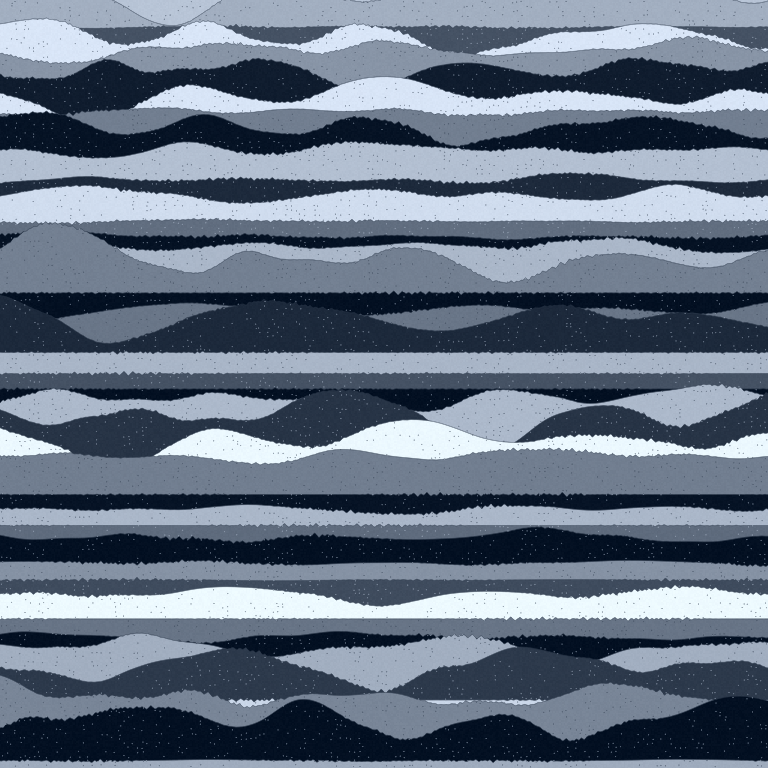
Give the GLSL for this background, as a three.js fragment shader.

```glsl
// Stacked misty hill bands in slate blue, with ragged outlines and fine speckles.
varying vec2 vUv;

const int LAYERS = 40;
const float EDGE = 0.001;

float hash(float n) {
  return fract(sin(n * 12.9898 + 4.137) * 43758.5);
}

float hash2(vec2 p) {
  return fract(sin(dot(p, vec2(12.9898, 78.233))) * 43758.5);
}

// One-dimensional gradient noise, about -0.5 to 0.5
float gradientNoise(float x) {
  float cell = floor(x);
  float f = x - cell;
  float fade = f * f * f * (f * (f * 6.0 - 15.0) + 10.0);
  float slopeA = hash(cell) * 2.0 - 1.0;
  float slopeB = hash(cell + 1.0) * 2.0 - 1.0;
  return mix(slopeA * f, slopeB * (f - 1.0), fade);
}

// Slate ramp: 0 is midnight blue, 0.9 is pale ice
vec3 slate(float tone) {
  return min(vec3(tone, tone + 0.05, tone + 0.12), 1.0);
}

// Spreads tones evenly over the layers, with deepened shadows
float layerTone(float id) {
  float q = fract(id * 0.618034 + 0.7 + (hash(id + 61.0) - 0.5) * 0.3);
  return max(0.93 * q - 0.05 * (1.0 - smoothstep(0.15, 0.35, q)), 0.01);
}

// Height of a layer's upper edge: some nearly flat, some hilly
float ridge(float x, float id) {
  float base = 1.0 - (id + 0.5 + (hash(id + 17.0) - 0.5) * 0.6) / float(LAYERS);
  float seed = hash(id + 31.0) * 90.0;
  float relief = 0.085 * smoothstep(0.2, 1.0, hash(id + 5.0));
  float hills = gradientNoise(x * 5.0 + seed) + 0.25 * gradientNoise(x * 11.0 + seed * 2.0);
  float top = base + relief * (0.35 + 1.5 * hills);

  // Small scallops that fade out along smooth stretches
  float ragged = smoothstep(-0.15, 0.12, gradientNoise(x * 3.5 + id * 0.37 + 8.0));
  return top + 0.006 * ragged * gradientNoise(x * 170.0 + seed * 3.0);
}

// Sparse round dots, at most one per grid cell
float speckles(vec2 p, float cells, float density) {
  vec2 cell = floor(p * cells);
  vec2 center = 0.25 + 0.5 * vec2(hash2(cell + 3.1), hash2(cell + 7.7));
  float d = length(fract(p * cells) - center) / cells;
  float present = step(hash2(cell + 11.3), density);
  return present * (1.0 - smoothstep(0.0004, 0.0014, d));
}

void main() {
  vec2 p = vUv;
  vec3 color = slate(0.72);

  // Paint from the top down, each layer covering those above
  for (int i = 0; i < LAYERS; i++) {
    float id = float(i);
    float depth = ridge(p.x, id) - p.y;
    color = mix(color, slate(layerTone(id)), smoothstep(-EDGE, EDGE, depth));
    float outline = 1.0 - smoothstep(0.0003, 0.0013, abs(depth));
    color = mix(color, slate(0.16), 0.4 * outline);
  }

  // Dots contrast with the band beneath them
  vec3 dotColor = mix(slate(0.7), slate(0.2), step(0.4, color.r));
  color = mix(color, dotColor, 0.45 * speckles(p, 170.0, 0.2));

  // Faint paper grain
  color += 0.02 * (hash2(floor(p * 512.0)) - 0.5);
  gl_FragColor = vec4(color, 1.0);
}
```
